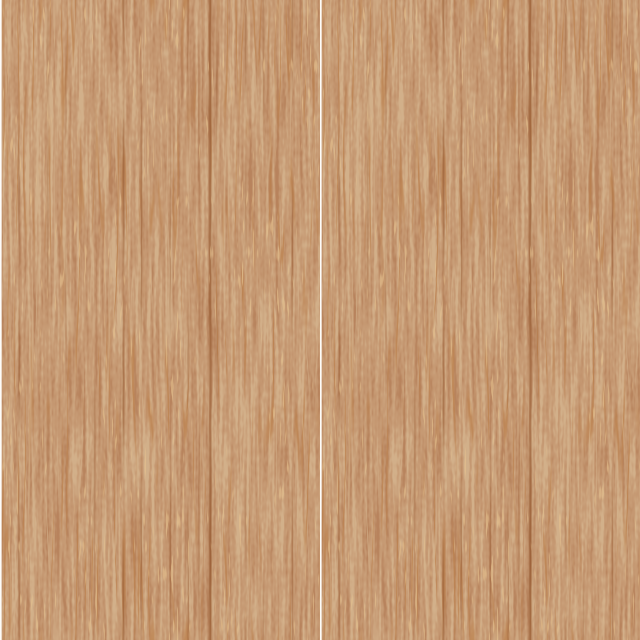
This texture is drawn by a three.js fragment shader. Its source:

```glsl
varying vec2 vUv;

#define PANELS 2.0
#define GAP_CENTER 0.0026
#define GAP_HALF 0.0024
#define MAIN_STREAK 0.657
#define STREAKS 15
#define DARK_WOOD vec3(0.72, 0.515, 0.365)
#define MID_WOOD vec3(0.775, 0.60, 0.45)
#define PALE_WOOD vec3(0.825, 0.69, 0.54)
#define ORANGE_WOOD vec3(0.735, 0.505, 0.305)
#define STREAK_COLOR vec3(0.59, 0.35, 0.19)
#define FLECK_COLOR vec3(0.90, 0.76, 0.56)
#define GAP_COLOR vec3(1.0, 0.995, 0.985)

float hash(vec2 p) {
  vec3 q = fract(vec3(p.xyx) * 0.1031);
  q += dot(q, q.yzx + 33.33);
  return fract((q.x + q.y) * q.z);
}

vec2 gradient(vec2 cell, vec2 period, float seed) {
  float angle = 6.28319 * hash(mod(cell, period) + seed * 17.3);
  return vec2(cos(angle), sin(angle));
}

// Gradient noise over the unit square, wrapping at whole periods
float noise(vec2 uv, vec2 period, float seed) {
  vec2 p = uv * period;
  vec2 i = floor(p);
  vec2 f = p - i;
  vec2 w = f * f * f * (f * (f * 6.0 - 15.0) + 10.0);
  vec2 e = vec2(1.0, 0.0);
  float a = dot(gradient(i, period, seed), f);
  float b = dot(gradient(i + e.xy, period, seed), f - e.xy);
  float c = dot(gradient(i + e.yx, period, seed), f - e.yx);
  float d = dot(gradient(i + e.xx, period, seed), f - e.xx);
  return mix(mix(a, b, w.x), mix(c, d, w.x), w.y);
}

float wrapDistance(float a, float b) {
  return abs(fract(a - b + 0.5) - 0.5);
}

// Thin continuous fibre along the zero contour of stretched noise
float fibre(vec2 uv, vec2 period, float seed) {
  float line = 1.0 - smoothstep(0.0, 0.13, abs(noise(uv, period, seed)));
  float presence = noise(uv, vec2(37.0, 5.0), seed + 50.0);
  return line * smoothstep(-0.1, 0.3, presence);
}

// Sparse dark growth lines that run long and fade along their height
float growthLines(vec2 uv) {
  float total = 0.0;
  for (int k = 0; k < STREAKS; k++) {
    float id = float(k);
    float isMain = 1.0 - step(0.5, id);
    float x = mix(fract(0.24 + id * 0.381966), MAIN_STREAK, isMain);
    float width = mix(0.002 + 0.0018 * hash(vec2(id, 4.0)), 0.0046, isMain);
    float fade = noise(vec2(x, uv.y), vec2(32.0, 4.0), 20.0 + id);
    float level = 0.3 + 0.4 * hash(vec2(id, 9.0));
    float strength = mix(level * smoothstep(-0.25, 0.25, fade), 0.85 + 0.4 * fade, isMain);
    float d = wrapDistance(uv.x, x) / width;
    total = max(total, strength * exp(-d * d));
  }
  return clamp(total, 0.0, 1.0);
}

vec3 wood(vec2 uv) {
  // Slight sideways wander of the fibres
  vec2 p = uv;
  p.x += 0.0015 * noise(uv, vec2(5.0, 4.0), 1.0);
  p.x += 0.0016 * noise(uv, vec2(40.0, 20.0), 2.0);

  // Layered vertical grain, from broad bands to fine fibres
  float tone = 0.52;
  tone += 0.16 * noise(p, vec2(6.0, 2.0), 3.0);
  tone += 0.16 * noise(p, vec2(25.0, 3.0), 4.0);
  tone += 0.34 * noise(p, vec2(72.0, 5.0), 5.0);
  tone += 0.62 * noise(p, vec2(108.0, 9.0), 6.0);
  tone += 0.26 * noise(p, vec2(125.0, 90.0), 7.0);
  vec3 color = mix(DARK_WOOD, MID_WOOD, smoothstep(0.05, 0.5, tone));
  color = mix(color, PALE_WOOD, smoothstep(0.45, 0.9, tone));

  // Crisp warm and pale fibres
  color = mix(color, ORANGE_WOOD, 0.75 * fibre(p, vec2(38.0, 3.0), 8.0));
  color = mix(color, PALE_WOOD, 0.65 * fibre(p, vec2(44.0, 4.0), 9.0));

  // Growth lines and short pale flecks
  color = mix(color, STREAK_COLOR, 0.85 * growthLines(p));
  float fleck = noise(p, vec2(118.0, 24.0), 10.0) + 0.3 * noise(p, vec2(12.0, 4.0), 11.0);
  return mix(color, FLECK_COLOR, 0.6 * smoothstep(0.34, 0.58, fleck));
}

void main() {
  vec2 uv = vec2(fract(vUv.x * PANELS), vUv.y);
  vec3 color = wood(uv);

  // Pale joint between panels
  float soft = 0.5 * fwidth(vUv.x * PANELS) + 0.00001;
  float gapDistance = wrapDistance(uv.x, GAP_CENTER) - GAP_HALF;
  color = mix(color, GAP_COLOR, 1.0 - smoothstep(-soft, soft, gapDistance));

  gl_FragColor = vec4(color, 1.0);
}
```
